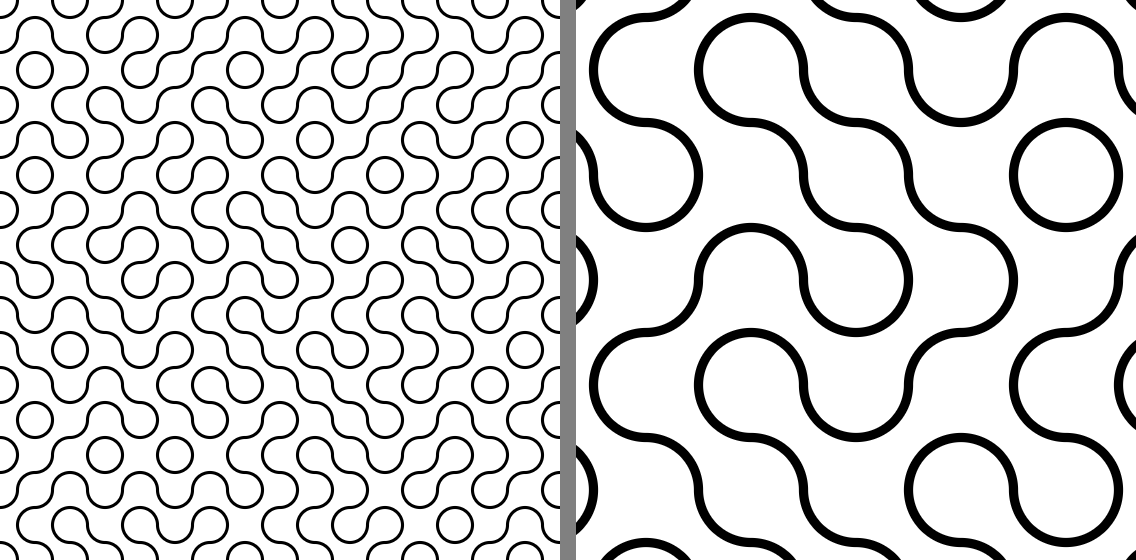
Left: the whole. Right: its middle third, enlarged.
Write a WebGL 1 fragment shader that draws this pattern.

```glsl
precision highp float;
// Truchet maze: a 16 by 16 grid of square tiles, each holding two quarter arcs.
// A hash per tile picks one of the two diagonal orientations, so the arcs join
// into circles and winding black lines on white.

uniform vec2 u_resolution;

const float TILES = 16.0;       // tiles along the shorter canvas side
const float ARC_RADIUS = 0.5;   // in tile units, so arcs meet at edge midpoints
const float LINE_WIDTH = 0.088; // in tile units
const vec3 PAPER = vec3(1.0);
const vec3 INK = vec3(0.0);

// Pseudo-random value in [0, 1) for an integer cell.
float hash(vec2 cell) {
    vec3 p = fract(cell.xyx * vec3(0.1031, 0.1030, 0.0973));
    p += dot(p, p.yzx + 33.33);
    return fract((p.x + p.y) * p.z);
}

// Distance to the outline of a circle.
float ringDistance(vec2 p, vec2 center, float radius) {
    return abs(length(p - center) - radius);
}

// Distance to arcs around the lower-left and upper-right tile corners.
float arcPairDistance(vec2 p, float radius) {
    return min(ringDistance(p, vec2(0.0), radius),
               ringDistance(p, vec2(1.0), radius));
}

// Mirrors a tile left to right when its random value is in the upper half.
vec2 orientTile(vec2 p, float choice) {
    return vec2(mix(p.x, 1.0 - p.x, step(0.5, choice)), p.y);
}

// Smoothed coverage of a line, given the size of one pixel.
float strokeCoverage(float distance, float width, float pixel) {
    return clamp((0.5 * width - distance) / pixel + 0.5, 0.0, 1.0);
}

void main() {
    float scale = TILES / min(u_resolution.x, u_resolution.y);
    vec2 position = gl_FragCoord.xy * scale;

    vec2 tilePoint = orientTile(fract(position), hash(floor(position)));
    float lineDistance = arcPairDistance(tilePoint, ARC_RADIUS);
    float ink = strokeCoverage(lineDistance, LINE_WIDTH, scale);

    gl_FragColor = vec4(mix(PAPER, INK, ink), 1.0);
}
```
